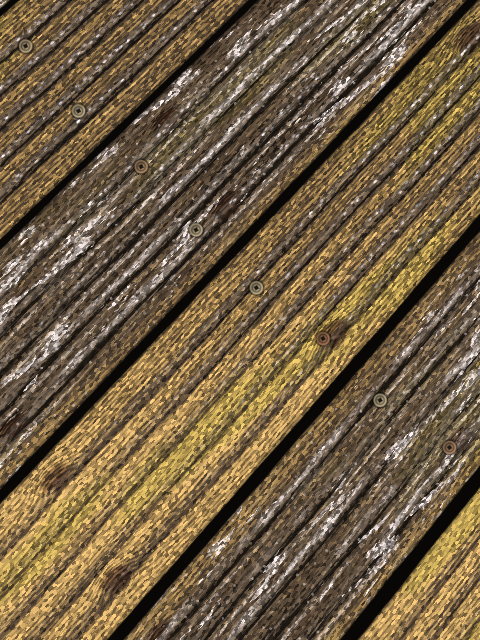
This texture is drawn by a WebGL 1 fragment shader. Its source:

```glsl
precision highp float;
uniform vec2 u_resolution;

#define VANISH vec2(4.6, 5.06)
#define FIRST_ANGLE 0.768
#define BOARD_ANGLE 0.0424
#define GAP 0.035
#define GROOVES 5.0
#define GROOVE_PITCH 0.15
#define GROOVE_START 0.125
#define GRAIN_LINES 42.0
#define SCREW_ROW 6.155
#define SCREW_RADIUS 0.0105
#define KNOT_SPACING 0.5
#define GRIT 0.55

const vec3 SOOT = vec3(0.11, 0.09, 0.07);
const vec3 UMBER = vec3(0.34, 0.275, 0.21);
const vec3 OAK = vec3(0.56, 0.445, 0.27);
const vec3 STRAW = vec3(0.80, 0.65, 0.40);
const vec3 FILM = vec3(0.58, 0.53, 0.48);
const vec3 FOAM = vec3(0.83, 0.79, 0.78);
const vec3 RUST = vec3(0.42, 0.25, 0.16);

float hash(vec2 p) {
  return fract(sin(dot(p, vec2(127.1, 311.7))) * 43758.5);
}

// Layered sines, about -1 to 1
float waves(vec2 p) {
  float sum = 0.0, amp = 0.55;
  for (int i = 0; i < 4; i++) {
    sum += amp * sin(p.x + 1.7 * sin(p.y + 0.6 * p.x));
    p = mat2(1.2, 1.6, -1.6, 1.2) * p + 1.3;
    amp *= 0.55;
  }
  return sum;
}

// Cellular noise: nearest distance and that cell's random value
vec2 cells(vec2 p) {
  vec2 base = floor(p), best = vec2(9.0, 0.0);
  for (int y = -1; y <= 1; y++)
    for (int x = -1; x <= 1; x++) {
      vec2 c = base + vec2(float(x), float(y));
      float d = length(c + vec2(hash(c), hash(c + 7.3)) - p);
      if (d < best.x) best = vec2(d, hash(c + 3.1));
    }
  return best;
}

float bump(float x, float width) { return exp(-x * x / (width * width)); }

void main() {
  // Boards fan out from a distant vanishing point
  vec2 p = gl_FragCoord.xy / u_resolution.y;
  vec2 ray = VANISH - p;
  float along = length(ray);
  float across = (atan(ray.y, ray.x) - FIRST_ANGLE) / BOARD_ANGLE;
  float id = floor(across), f = across - id;
  float boardWidth = BOARD_ANGLE * along;
  float px = 1.0 / (u_resolution.y * boardWidth);
  vec2 wood = vec2(across * 0.27, along);
  float dark = 1.0 - mod(id, 2.0);
  float sun = smoothstep(0.15, 0.85, p.y);

  // Knots, two per stretch of board
  float knot = 0.0, bend = 0.0;
  for (int i = 0; i < 2; i++) {
    float side = float(i);
    float row = floor((along - 6.1) / KNOT_SPACING + 0.5);
    vec2 key = vec2(id, row * 2.0 + side);
    float at = 6.12 + row * KNOT_SPACING + 0.1 * (hash(key) - 0.5);
    vec2 d = vec2((f - mix(0.16, 0.78, side)) * boardWidth, (along - at) * 0.6);
    float near = length(d) * (1.0 + 0.15 * waves(wood * 60.0));
    float present = step(0.4, hash(key + 5.0));
    knot += present * (1.0 - smoothstep(0.008, 0.021, near));
    bend += present * bump(near, 0.026);
  }

  // Grain, grit and broad weathering
  float phase = f * GRAIN_LINES + 1.1 * waves(vec2(across * 4.0, along * 5.0)) + 3.0 * bend;
  float grain = 0.5 + 0.5 * sin(6.2832 * phase);
  float fibre = waves(vec2(across * 90.0, along * 20.0));
  float patches = waves(vec2(across * 5.0, along * 4.0 + id));
  float grit = cells(wood * vec2(300.0, 130.0)).y - 0.5;
  float tone = mix(0.86, 0.34, dark) - mix(0.33, 0.05, dark) * sun;
  tone += 0.30 * (grain - 0.5) * (1.0 - 0.4 * dark) + 0.09 * fibre + 0.11 * patches;
  tone += 0.20 * grit;
  tone += dark * 0.26 * smoothstep(0.86, 0.94, f);
  tone += dark * 0.26 * (1.0 - smoothstep(0.10, 0.20, f)) * step(1.0, id);

  // Rounded grooves with a wet crest and a shadowed side
  float s = (f - GROOVE_START) / GROOVE_PITCH + 0.05 * waves(vec2(id * 3.0, along * 14.0));
  float groove = floor(s), t = s - groove;
  float inBand = step(0.0, groove) * step(groove, GROOVES - 1.0);
  float trench = inBand * (1.0 - smoothstep(0.12, 0.30, abs(t - 0.5)));
  float crest = inBand * bump(t - 0.44, 0.10);
  float crease = inBand * bump(t - 0.70, 0.07);
  tone += 0.18 * crest - mix(0.36, 0.20, dark) * trench - 0.32 * crease;
  tone += 0.12 * inBand * bump(t - 0.95, 0.12) - 0.35 * knot;

  vec3 color = mix(SOOT, UMBER, smoothstep(-0.08, 0.28, tone));
  color = mix(color, OAK, smoothstep(0.36, 0.64, tone));
  color = mix(color, STRAW, smoothstep(0.62, 0.92, tone));
  color = mix(color, color * vec3(0.96, 1.0, 0.86), smoothstep(0.1, 0.6, patches));
  color = mix(color, RUST * (0.5 + 0.4 * grain), 0.45 * knot);

  // Wet film and sun glints along the crests
  float streak = smoothstep(-0.2, 0.5, waves(vec2(groove * 3.1 + id * 7.0, along * 9.0)));
  float thread = inBand * bump(t - 0.93 - 0.05 * fibre, 0.06) * (1.0 - streak);
  color = mix(color, FILM, crest * (0.15 + 0.40 * dark * streak + 0.30 * sun));
  color = mix(color, FILM, 0.30 * dark * smoothstep(0.05, 0.6, fibre + 0.5 * patches));
  vec2 spot = cells(wood * vec2(150.0, 95.0));
  float glint = (1.0 - smoothstep(0.12, 0.55, spot.x)) * smoothstep(0.35, 0.85, spot.y);
  color = mix(color, FOAM + vec3(0.08, 0.08, 0.11), glint * crest * (0.12 + 0.88 * sun));

  // Soap foam: ragged threads and torn patches on the darker boards
  float ragged = waves(vec2(across * 45.0, along * 38.0));
  float spread = 0.45 * waves(vec2(across * 11.0, along * 7.0 + 2.0)) + 0.55 * ragged;
  float line = inBand * bump(t - 0.38 - 0.14 * ragged, 0.085) * streak;
  vec2 bubble = cells(wood * 150.0);
  float lace = 0.45 + 0.55 * smoothstep(0.12, 0.5, bubble.x);
  float foam = max(smoothstep(0.40, 0.54, spread), max(0.95 * line, 0.7 * thread));
  foam *= lace * (0.8 + 0.6 * grit);
  float fleck = (1.0 - smoothstep(0.2, 0.45, bubble.x)) * step(0.95, bubble.y);
  color = mix(color, FOAM, dark * clamp(foam + 0.5 * fleck, 0.0, 0.95));
  color *= 1.0 + GRIT * grit;

  // Screws, two across each board
  float slot = floor(across * 2.0);
  float chance = hash(vec2(slot, 4.0));
  vec2 d = vec2((across - slot * 0.5 - 0.25) * boardWidth, along - SCREW_ROW - 0.02 * (chance - 0.5));
  float rim = length(d), soft = 1.0 / u_resolution.y;
  vec3 metal = mix(RUST * 1.3, vec3(0.68, 0.62, 0.49), smoothstep(0.15, 0.5, chance));
  metal *= 0.85 + 0.25 * smoothstep(-0.5, 0.5, d.x / SCREW_RADIUS);
  metal *= 1.0 - 0.4 * bump(rim - SCREW_RADIUS * 0.62, 0.0016);
  float socket = max(abs(d.x + 0.3 * d.y), abs(d.y - 0.3 * d.x));
  metal = mix(SOOT, metal, smoothstep(0.0032 - soft, 0.0032 + soft, socket));
  color *= 1.0 - 0.6 * (1.0 - smoothstep(SCREW_RADIUS, SCREW_RADIUS * 1.4, rim));
  color = mix(metal, color, smoothstep(SCREW_RADIUS - soft, SCREW_RADIUS + soft, rim));

  // Dark gaps, wider toward the viewer
  float seam = floor(across + 0.5);
  float halfGap = GAP * (0.6 + 0.18 * max(seam, -0.5)) + 0.003 * waves(vec2(seam, along * 25.0));
  float edge = abs(across - seam);
  color *= 0.65 + 0.35 * smoothstep(halfGap, halfGap + 0.025, edge);
  color = mix(SOOT * 0.3, color, smoothstep(halfGap - px, halfGap + px, edge));

  gl_FragColor = vec4(color, 1.0);
}
```
